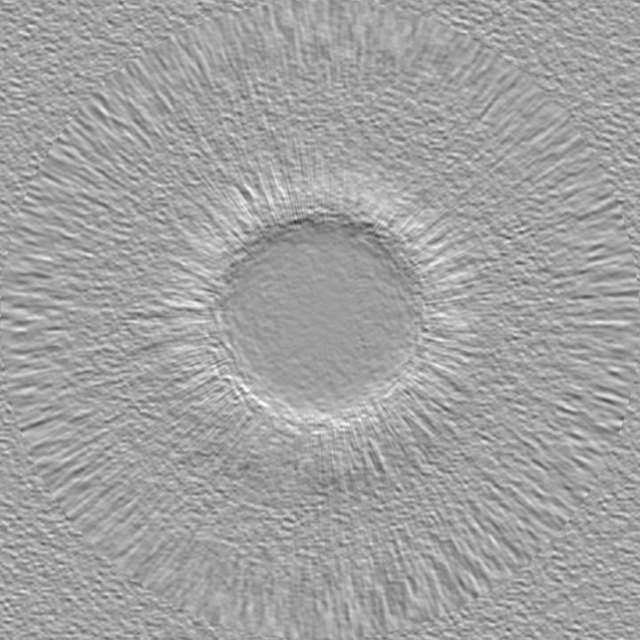
This texture map is drawn by a Shadertoy shader. Its source:

```glsl
// A grey crater embossed from above: a smooth bowl, a rough rim, radial spokes
// and a streaked disc on a grainy ground. Noise layers in flat and polar
// coordinates are lit by their slope, then weighted by radius.

const float TAU = 6.2831853;

float hash(vec2 p) {
    return fract(sin(dot(p, vec2(127.1, 311.7))) * 43758.5453);
}

// Value noise that repeats after wrap cells along y.
float wrapNoise(vec2 p, float wrap) {
    vec2 cell = floor(p);
    vec2 f = fract(p);
    f = f * f * (3.0 - 2.0 * f);
    float y0 = mod(cell.y, wrap);
    float y1 = mod(cell.y + 1.0, wrap);
    float low = mix(hash(vec2(cell.x, y0)), hash(vec2(cell.x + 1.0, y0)), f.x);
    float high = mix(hash(vec2(cell.x, y1)), hash(vec2(cell.x + 1.0, y1)), f.x);
    return mix(low, high, f.y);
}

// Noise with given cells per unit radius and around the full turn.
float polarNoise(vec2 p, float radial, float around) {
    float turn = atan(p.y, p.x) / TAU + 0.5;
    return wrapNoise(vec2(length(p) * radial, turn * around), around);
}

// Heights of four layers: grain, outer streaks, spokes, rim rings.
vec4 relief(vec2 p) {
    vec2 tilted = mat2(0.96, 0.28, -0.28, 0.96) * p;
    float grain = wrapNoise(tilted * vec2(55.0, 74.0) + 200.0, 1000.0)
                + 0.5 * wrapNoise(p * vec2(90.0, 115.0) + 400.0, 1000.0);
    float streaks = polarNoise(p, 17.0, 330.0) + 0.5 * polarNoise(p, 31.0, 470.0);
    float spokes = polarNoise(p, 11.0, 130.0) + 0.5 * polarNoise(p, 27.0, 210.0);
    float rings = polarNoise(p, 62.0, 52.0) + 0.5 * polarNoise(p, 90.0, 110.0);
    return vec4(grain, streaks, spokes, rings);
}

float band(float r, float center, float width) {
    float d = (r - center) / width;
    return exp(-d * d);
}

void mainImage(out vec4 fragColor, in vec2 fragCoord) {
    vec2 p = (2.0 * fragCoord - iResolution.xy) / min(iResolution.x, iResolution.y);
    float r = length(p);
    float up = p.y / max(r, 0.001);

    // Slope of every layer towards the light
    vec2 toLight = 0.0045 * vec2(0.3, 0.95);
    vec4 slope = relief(p - toLight) - relief(p + toLight);

    // Where each layer shows
    float disc = 1.0 - smoothstep(0.995, 1.002, r);
    float bowl = 1.0 - smoothstep(0.26, 0.36, r);
    float outer = disc * smoothstep(0.6, 0.96, r);
    float spokeZone = smoothstep(0.32, 0.4, r) * (1.0 - smoothstep(0.46, 0.68, r));
    vec4 weight;
    weight.x = mix(0.26 - 0.19 * outer - 0.1 * spokeZone, 0.05, bowl);
    weight.y = 0.29 * outer + 0.1 * disc * (1.0 - bowl);
    weight.z = 0.36 * spokeZone;
    weight.w = 0.11 * bowl * smoothstep(0.03, 0.2, r) + 0.32 * band(r, 0.325, 0.05);

    // Broad shading of bowl, rim and flank
    float tone = 0.63 - 0.015 * bowl;
    tone -= 0.13 * up * band(r, 0.305, 0.05);
    tone += (0.06 + 0.035 * up) * band(r, 0.405, 0.08);
    tone -= 0.05 * max(-up, 0.0) * band(r, 0.5, 0.08);

    // Mottling where the streaks run along the light
    vec4 height = relief(p) - 0.75;
    tone += up * up * (0.14 * outer * height.y + 0.07 * spokeZone * height.z);

    float shade = tone + dot(slope, weight);
    fragColor = vec4(vec3(clamp(shade, 0.0, 1.0)), 1.0);
}
```
